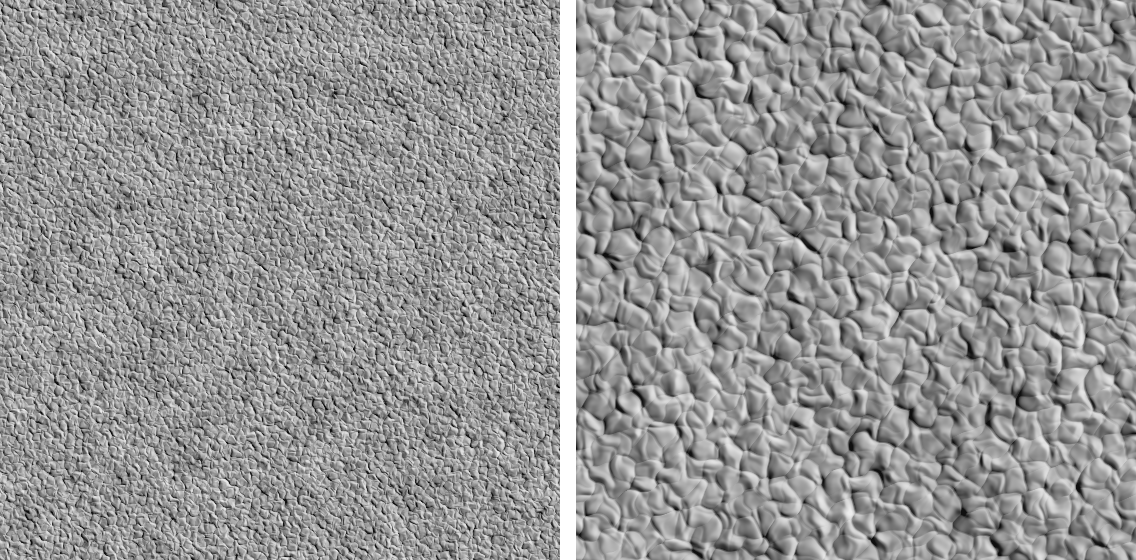
Left: the whole. Right: its middle third, enlarged.
Reproduce this texture procedurally as a WebGL 2 fragment shader.

```glsl
#version 300 es
precision highp float;
// Rough grey plaster: a height field of tightly packed, rounded grains.
// Warped cell domes and folded gradient noise make grains and creases; a
// slope taken along the light, plus darkened hollows, gives the relief.
uniform vec2 u_resolution;
out vec4 fragColor;

const float GRAINS = 90.0; // grain cells across the canvas
const mat2 TURN = mat2(0.8, 0.6, -0.6, 0.8);

// Two random values in 0..1 for a lattice point, from an integer hash
vec2 cellHash(vec2 cell) {
    uvec2 k = uvec2(ivec2(cell));
    uint h = k.x * 1597u ^ k.y * 51749u;
    h = (h ^ (h >> 15u)) * 73471u;
    h = (h ^ (h >> 13u)) * 92821u;
    h ^= h >> 16u;
    return vec2(h & 65535u, h >> 16u) / 65535.0;
}

vec2 latticeGradient(vec2 cell) {
    float angle = cellHash(cell).x * 6.28319;
    return vec2(cos(angle), sin(angle));
}

float gradientNoise(vec2 p) {
    vec2 i = floor(p);
    vec2 f = p - i;
    vec2 w = f * f * f * (f * (f * 6.0 - 15.0) + 10.0);
    vec2 o = vec2(0.0, 1.0);
    float a = dot(latticeGradient(i), f);
    float b = dot(latticeGradient(i + o.yx), f - o.yx);
    float c = dot(latticeGradient(i + o.xy), f - o.xy);
    float d = dot(latticeGradient(i + o.yy), f - o.yy);
    return mix(mix(a, b, w.x), mix(c, d, w.x), w.y);
}

// Rounded dome over the nearest of the scattered grain centres
float grainDome(vec2 p) {
    vec2 cell = floor(p);
    float nearest = 4.0;
    for (int y = -1; y <= 1; y++) {
        for (int x = -1; x <= 1; x++) {
            vec2 corner = cell + vec2(x, y);
            vec2 away = corner + cellHash(corner) - p;
            nearest = min(nearest, dot(away, away));
        }
    }
    return 1.0 - nearest;
}

// Surface height, in grain cells
float surfaceHeight(vec2 q) {
    vec2 warp = vec2(gradientNoise(q * 0.9 + 17.3), gradientNoise(q * 0.9 + 71.9));
    vec2 r = TURN * (q + 0.55 * warp);

    float fold = gradientNoise(r * 0.75 + 31.7);
    float ridge = 1.0 - exp(-3.0 * sqrt(fold * fold + 0.003));
    float swell = gradientNoise(TURN * r * 0.3 + 9.2);
    float facets = gradientNoise(r * 2.0 + 53.1);
    return 0.7 * grainDome(r + 400.0) + 0.42 * ridge + 0.5 * swell + 0.15 * facets;
}

void main() {
    vec2 uv = gl_FragCoord.xy / u_resolution.y;
    vec2 q = uv * GRAINS + 5.0;

    // Slope facing a light at the upper right; lit flanks saturate sooner
    float reach = 0.0008 * GRAINS;
    vec2 toLight = normalize(vec2(0.85, 0.6)) * reach;
    float slope = (surfaceHeight(q - toLight) - surfaceHeight(q + toLight)) / (2.0 * reach);
    float softness = slope > 0.0 ? 0.95 : 0.4;
    float tone = 0.60 + 0.285 * slope / sqrt(1.0 + softness * slope * slope);

    // Shadowed flanks and deep hollows
    tone -= 0.16 * smoothstep(0.7, 1.9, -slope);
    tone -= 0.2 * (1.0 - smoothstep(0.1, 0.65, surfaceHeight(q)));

    // Uneven pigment, broad and fine
    tone += 0.09 * gradientNoise(uv * 14.0 + 3.7);
    tone += 0.12 * gradientNoise(uv * 125.0 + 40.3);

    fragColor = vec4(vec3(clamp(tone, 0.06, 0.93)), 1.0);
}
```
